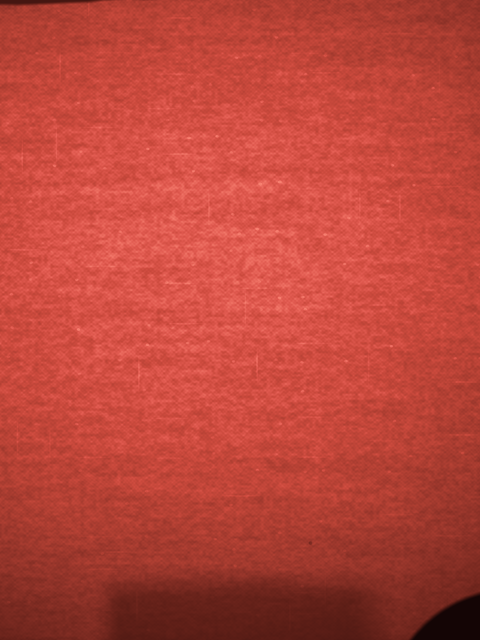
A WebGL 2 fragment shader for this texture:

```glsl
#version 300 es
precision highp float;

uniform vec2 u_resolution;
out vec4 fragColor;

const float TAU = 6.28318;

float hash(vec2 p) {
    vec3 q = fract(vec3(p.xyx) * 0.1031);
    q += dot(q, q.yzx + 33.33);
    return fract((q.x + q.y) * q.z);
}

float valueNoise(vec2 p) {
    vec2 cell = floor(p);
    vec2 f = fract(p);
    f = f * f * (3.0 - 2.0 * f);
    float low = mix(hash(cell), hash(cell + vec2(1, 0)), f.x);
    float high = mix(hash(cell + vec2(0, 1)), hash(cell + vec2(1, 1)), f.x);
    return mix(low, high, f.y);
}

// Noise centred on zero
float ripple(vec2 p) {
    return valueNoise(p) - 0.5;
}

// Sparse soft ellipses, one candidate per grid cell
float flecks(vec2 p, vec2 cellSize, vec2 radius, float density, float seed) {
    vec2 g = p / cellSize;
    vec2 cell = floor(g);
    vec2 key = cell + seed;
    vec2 centre = 0.3 + 0.4 * vec2(hash(key + 7.1), hash(key + 19.7));
    float d = length((g - cell - centre) * cellSize / radius);
    float present = step(hash(key), density);
    return present * (1.0 - smoothstep(0.3, 1.0, d)) * (0.4 + 0.6 * hash(key + 31.3));
}

// Lamp glow that falls off faster vertically than sideways
float lampLight(vec2 uv) {
    vec2 d = uv - vec2(0.42, 0.62);
    float fall = d.y > 0.0 ? 1.35 : 1.02;
    return 0.885 - 0.42 * d.x * d.x - fall * d.y * d.y;
}

// Soft shadow rising from the lower edge
float lowerShadow(vec2 uv) {
    float sides = smoothstep(0.20, 0.26, uv.x) * (1.0 - smoothstep(0.72, 0.84, uv.x));
    return sides * (1.0 - smoothstep(0.06, 0.125, uv.y));
}

// Crossed threads, slubs and fibre grain
float clothRelief(vec2 p) {
    vec2 bend = vec2(ripple(p * 22.0), ripple(p * 22.0 + 40.0)) * 0.006;
    vec2 thread = (p + bend) * TAU * 165.0;
    float weave = sin(thread.x) * sin(thread.y);
    float relief = 0.020 * weave;
    relief += 0.105 * ripple(p * vec2(210.0, 300.0));
    relief += 0.060 * ripple(p * vec2(85.0, 190.0) + 13.0);
    relief += 0.050 * ripple(p * vec2(16.0, 150.0) + 57.0);
    relief += 0.040 * ripple(p * vec2(5.0, 60.0) + 91.0);
    relief += 0.022 * ripple(p * vec2(140.0, 9.0) + 23.0);
    return relief;
}

// Red dye ramp from black to sunlit coral
vec3 dye(float tone) {
    vec3 c = vec3(0.08, 0.02, 0.02);
    c = mix(c, vec3(0.37, 0.12, 0.09), clamp((tone - 0.08) / 0.29, 0.0, 1.0));
    c = mix(c, vec3(0.57, 0.20, 0.16), clamp((tone - 0.37) / 0.20, 0.0, 1.0));
    c = mix(c, vec3(0.70, 0.25, 0.20), clamp((tone - 0.57) / 0.13, 0.0, 1.0));
    c = mix(c, vec3(0.80, 0.29, 0.24), clamp((tone - 0.70) / 0.10, 0.0, 1.0));
    c = mix(c, vec3(0.88, 0.35, 0.31), clamp((tone - 0.80) / 0.08, 0.0, 1.0));
    return mix(c, vec3(0.97, 0.50, 0.44), clamp((tone - 0.88) / 0.12, 0.0, 1.0));
}

void main() {
    vec2 uv = gl_FragCoord.xy / u_resolution;
    vec2 p = gl_FragCoord.xy / u_resolution.y;

    // Broad lighting
    float tone = lampLight(uv) + 0.03 * ripple(p * vec2(4.0, 7.0));
    float shadow = lowerShadow(uv + 0.02 * ripple(p * 12.0));
    tone *= 1.0 - 0.30 * shadow;

    // Cloth surface, quieter in the dark
    float contrast = smoothstep(0.15, 0.80, tone);
    float relief = clothRelief(p);
    relief += 0.13 * flecks(p, vec2(0.035, 0.025), vec2(0.004, 0.003), 0.16, 3.0);
    relief += 0.08 * flecks(p, vec2(0.06, 0.12), vec2(0.0022, 0.035), 0.16, 61.0);
    relief += 0.07 * flecks(p, vec2(0.11, 0.03), vec2(0.035, 0.0024), 0.18, 113.0);
    relief -= 0.22 * flecks(p, vec2(0.09), vec2(0.004), 0.04, 171.0);
    tone += relief * contrast;

    // Dark hem at the top left and rounded dark corner
    float hemLine = 0.992 + 0.03 * uv.x + 0.004 * ripple(p * 30.0);
    float hem = smoothstep(hemLine - 0.003, hemLine + 0.004, uv.y);
    float cornerDistance = length(p - vec2(0.80, -0.12)) - 0.20;
    float corner = 1.0 - smoothstep(-0.006, 0.004, cornerDistance);
    tone = mix(tone, 0.27, hem);
    tone = mix(tone, 0.07, corner);

    fragColor = vec4(dye(tone), 1.0);
}
```
